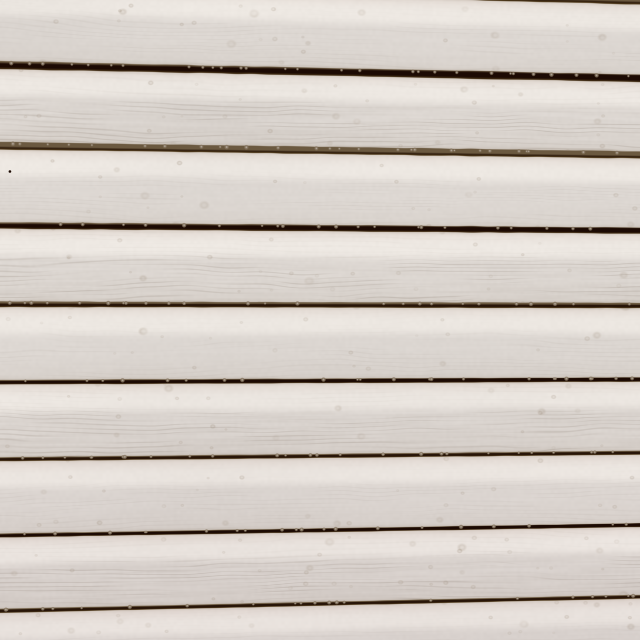
A Shadertoy shader for this texture:

```glsl
// Pale vinyl lap siding: nine embossed boards, dark gaps, beads of water and faint stains.
#define BOARD_PITCH 0.11877
#define FAN 0.0517
#define FAN_CENTRE 0.514
#define GAP_TOP 0.0058
#define GAP_BOTTOM 0.0031
#define GRAIN_LINES 150.0
#define GRAIN_DEPTH 0.060
#define BEAD_RADIUS 0.0033
#define STAIN_AMOUNT 0.22

const vec3 CREAM = vec3(0.925, 0.905, 0.882);
const vec3 FACE  = vec3(0.862, 0.840, 0.820);
const vec3 SHADE = vec3(0.80, 0.77, 0.74);
const vec3 TAN   = vec3(0.62, 0.56, 0.49);
const vec3 OLIVE = vec3(0.42, 0.35, 0.25);
const vec3 BROWN = vec3(0.26, 0.18, 0.08);
const vec3 DARK  = vec3(0.11, 0.04, 0.01);

float hash(vec2 p) {
    vec3 q = fract(vec3(p.xyx) * 0.1031);
    q += dot(q, q.yzx + 33.33);
    return fract((q.x + q.y) * q.z);
}

float noise(vec2 p) {
    vec2 i = floor(p), f = fract(p);
    f = f * f * (3.0 - 2.0 * f);
    return mix(mix(hash(i), hash(i + vec2(1, 0)), f.x),
               mix(hash(i + vec2(0, 1)), hash(i + vec2(1, 1)), f.x), f.y);
}

// Soft disc coverage, 1 inside
float disc(float dist, float radius, float soft) {
    return 1.0 - smoothstep(radius - soft, radius + soft, dist);
}

// Board number measured downward; the gaps fan out and tighten toward the bottom
float boardCoord(vec2 p) {
    float t = FAN * (p.x - 0.5);
    float y = (p.y - FAN_CENTRE * t) / (1.0 - t);
    return 1.0 + (y - 0.112) / BOARD_PITCH + 0.4 * (y - 0.112) * (y - 0.9434);
}

// Wavy embossed wood lines, broken up along their length
float woodGrain(float x, float k) {
    float y = k * BOARD_PITCH;
    float warp = 3.0 * noise(vec2(x * 4.0, y * 18.0)) + 0.8 * noise(vec2(x * 17.0, y * 45.0));
    float wave = abs(fract(y * GRAIN_LINES + warp) - 0.5) * 2.0;
    float broken = smoothstep(0.25, 0.75, noise(vec2(x * 9.0 + 7.0, y * 110.0)));
    float fine = noise(vec2(x * 14.0, y * 330.0)) - 0.5;
    return smoothstep(0.45, 1.0, wave) * broken + 0.45 * fine;
}

// Faint ring-like stains scattered over the boards
float stains(vec2 p) {
    float sum = 0.0;
    for (int i = 0; i < 2; i++) {
        vec2 g = p * (24.0 + 17.0 * float(i)) + 31.0 * float(i);
        vec2 cell = floor(g);
        vec2 centre = 0.3 + 0.4 * vec2(hash(cell + 3.1), hash(cell + 8.7));
        float present = step(0.88, hash(cell + 17.0));
        float radius = mix(0.07, 0.16, hash(cell + 5.0));
        float r = length((fract(g) - centre) * vec2(0.9, 1.1));
        sum += present * (disc(r, radius, 0.06) - 0.5 * disc(r, radius * 0.45, 0.05));
    }
    return sum * (0.4 + noise(p * 60.0));
}

void mainImage(out vec4 fragColor, in vec2 fragCoord) {
    vec2 p = fragCoord / iResolution.xy;
    p.y = 1.0 - p.y;
    float soft = max(0.75 / iResolution.y, 0.0011);
    float k = boardCoord(p);
    float board = floor(k), f = k - board;
    float gap = floor(k + 0.5);
    float d = (k - gap) * BOARD_PITCH;
    float odd = mod(board, 2.0);

    // Bright upper bevel, then the flatter face that darkens downward
    float bend = smoothstep(0.29, 0.47, f + 0.03 * (noise(vec2(p.x * 5.0, board * 7.0)) - 0.5));
    vec3 color = mix(CREAM, FACE, bend);
    color = mix(color, SHADE, 0.30 * smoothstep(0.55, 1.0, f) + 0.12 * odd * bend);
    color -= vec3(0.030, 0.042, 0.045) * (1.0 - smoothstep(0.03, 0.22, f));
    float depth = GRAIN_DEPTH * mix(0.35, 1.0, odd) * mix(0.22, 1.0, bend);
    color -= depth * woodGrain(p.x, k) * vec3(0.92, 1.0, 1.08);

    // Uneven light and weathering
    color += 0.018 * (noise(p * vec2(3.0, 5.0)) - 0.5) + 0.012 * (noise(p * 190.0) - 0.5);
    color -= vec3(0.010, 0.016, 0.012) * smoothstep(0.5, 1.0, p.y);
    color = mix(color, TAN, STAIN_AMOUNT * stains(p));

    // Gap: olive lip above, dark slot below, soft contact shadow
    float halfWidth = mix(GAP_TOP, GAP_BOTTOM, smoothstep(0.1, 0.75, p.y));
    halfWidth *= 0.92 + 0.16 * noise(vec2(p.x * 38.0, gap * 9.0));
    color = mix(color, TAN, 0.32 * exp(-max(abs(d) - halfWidth, 0.0) / 0.0022));
    float across = d / halfWidth;
    float even = 1.0 - mod(gap, 2.0);
    float olive = even * (1.0 - smoothstep(0.25, 0.6, p.y));
    float lipEdge = mix(-0.55, 0.35, olive) - 0.35 * (1.0 - even) * p.x;
    vec3 slot = mix(DARK, BROWN, smoothstep(0.35, 1.0, across) + 0.3 * even);
    vec3 gapColor = mix(OLIVE, slot, smoothstep(lipEdge - 0.35, lipEdge + 0.35, across));
    color = mix(color, gapColor, disc(abs(d), halfWidth, soft));

    // Water beads hanging along the lip at irregular spacing
    for (int i = 0; i < 2; i++) {
        float density = 19.0 + 14.0 * float(i);
        float cell = floor(p.x * density);
        vec2 seed = vec2(cell + 40.0 * float(i), gap * 3.0 + 11.0);
        float x = (cell + 0.2 + 0.6 * hash(seed)) / density;
        float radius = BEAD_RADIUS * mix(0.55, 1.0, hash(seed + 5.3));
        float present = step(0.52, hash(seed + 21.7));
        float r = length(vec2(p.x - x, d + halfWidth * 0.55));
        color = mix(color, mix(OLIVE, TAN, 0.55), present * 0.85 * disc(r, radius, soft));
        color = mix(color, SHADE, present * 0.6 * disc(r, radius * 0.4, soft));
    }

    // Lone dark nail hole
    color = mix(color, DARK, disc(length(p - vec2(0.0155, 0.268)), 0.0020, soft));
    fragColor = vec4(clamp(color, 0.0, 1.0), 1.0);
}
```
